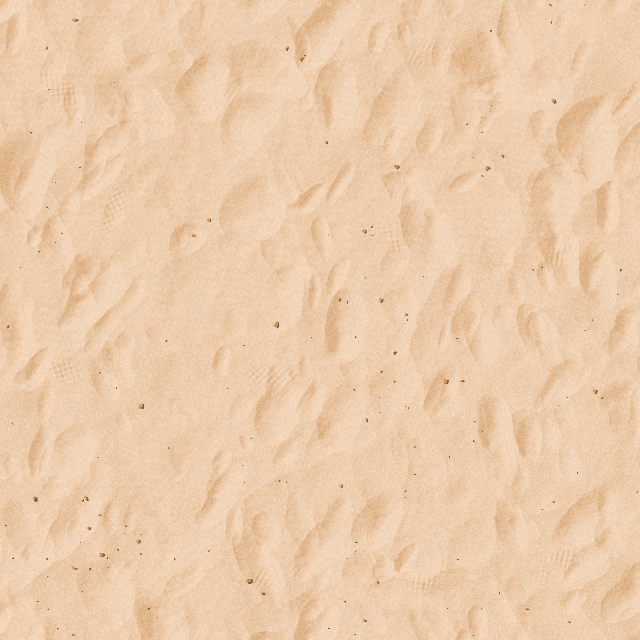
A three.js fragment shader for this texture:

```glsl
varying vec2 vUv;

const vec3 SHADE_SAND = vec3(0.872, 0.700, 0.530);
const vec3 LIT_SAND = vec3(0.948, 0.833, 0.722);
const vec3 PEBBLE = vec3(0.80, 0.60, 0.39);
const vec3 PEBBLE_SHADOW = vec3(0.45, 0.28, 0.13);
const vec2 TO_LIGHT = vec2(-0.88, 0.47);
const float SLOPE_STEP = 0.0018;
const float BASE_TONE = 0.78;
const float SHADOW_GAIN = 0.82;
const float LIGHT_GAIN = 0.50;
const float MOTTLE_GAIN = 0.05;
const float GRAIN_FREQ = 760.0;
const float GRAIN_GAIN = 0.80;
const float LARGE_DENTS = 9.0;
const float SMALL_DENTS = 16.0;
const float TREAD_CELLS = 4.0;
const float TREAD_PITCH = 0.0115;

float hash(vec2 p) {
  return fract(sin(dot(p, vec2(127.1, 311.7))) * 43758.55);
}

vec2 hash2(vec2 p) {
  return vec2(hash(p), hash(p + 57.3));
}

float noise(vec2 p) {
  vec2 i = floor(p);
  vec2 f = fract(p);
  f = f * f * f * (f * (f * 6.0 - 15.0) + 10.0);
  float low = mix(hash(i), hash(i + vec2(1.0, 0.0)), f.x);
  float high = mix(hash(i + vec2(0.0, 1.0)), hash(i + 1.0), f.x);
  return mix(low, high, f.y);
}

vec2 noise2(vec2 p) {
  return vec2(noise(p), noise(p + 31.7)) - 0.5;
}

vec2 rotate(vec2 p, float angle) {
  float c = cos(angle);
  float s = sin(angle);
  return vec2(c * p.x + s * p.y, c * p.y - s * p.x);
}

// Long upright hollows, crisp on one end and soft on the other
float dents(vec2 p, float cells, float seed) {
  vec2 g = p * cells;
  vec2 home = floor(g);
  float h = 0.0;
  for (int y = -1; y <= 1; y++) {
    for (int x = -1; x <= 1; x++) {
      vec2 id = home + vec2(float(x), float(y));
      vec2 shape = hash2(id + seed + 11.0);
      float tilt = (hash(id + seed + 23.0) - 0.5) * 2.1;
      float depth = mix(0.05, 0.72, hash(id + seed + 37.0));
      float halfLength = mix(0.32, 0.72, shape.x);
      float halfWidth = halfLength * mix(0.38, 0.65, shape.y);
      vec2 q = rotate(g - id - hash2(id + seed), tilt) / vec2(halfWidth, halfLength);
      float bowl = max(1.0 - dot(q, q), 0.0);
      float soft = smoothstep(-0.3, 1.0, q.y * sign(hash(id + seed + 43.0) - 0.5));
      h -= depth * halfWidth * mix(bowl, bowl * bowl, soft);
    }
  }
  return h / cells;
}

// Sparse patches of small studs pressed by shoe soles
float treads(vec2 p) {
  vec2 id = floor(p * TREAD_CELLS);
  vec2 center = (id + 0.5 + (hash2(id + 71.0) - 0.5) * 0.5) / TREAD_CELLS;
  vec2 q = rotate(p - center, hash(id + 83.0) * 6.28);
  float patchMask = 1.0 - smoothstep(0.6, 1.0, length(q / vec2(0.048, 0.020)));
  patchMask *= step(0.5, hash(id + 97.0)) * smoothstep(0.15, 0.5, noise(p * 45.0));
  vec2 stud = sin(q * 6.2832 / TREAD_PITCH);
  return patchMask * stud.x * stud.y * 0.0011;
}

float sandHeight(vec2 p) {
  vec2 w = p + noise2(p * 9.0) * 0.040 + noise2(rotate(p, 0.5) * 34.0) * 0.008;
  w += noise2(rotate(p, 0.9) * 95.0) * 0.0024;
  float h = dents(w, LARGE_DENTS, 3.0) + 0.8 * dents(w + 0.37, SMALL_DENTS, 131.0);
  h -= 0.013 * abs(2.0 * noise(rotate(w, 0.6) * vec2(11.0, 8.0) + 5.0) - 1.0);
  float freq = 18.0;
  for (int i = 0; i < 4; i++) {
    h += 0.09 / freq * noise(rotate(p, 0.5 + float(i) * 0.7) * freq);
    freq *= 2.2;
  }
  return h + treads(p);
}

// Pebbles in loose clusters: x is the stone, y its cast shadow
vec2 pebbles(vec2 p, float cells, float chance, float size) {
  vec2 id = floor(p * cells);
  vec2 center = (id + 0.3 + 0.4 * hash2(id + cells)) / cells;
  float cluster = smoothstep(0.65, 0.9, noise(center * 12.0 + 19.0));
  float present = step(hash(id + 7.7), chance * (0.3 + 9.0 * cluster));
  float radius = size * mix(0.4, 1.0, hash(id + 15.0));
  float turn = hash(id + 29.0) * 6.28;
  vec2 stretch = vec2(1.0, mix(0.35, 0.85, hash(id + 41.0)));
  vec2 q = p - center + noise2(p * 300.0) * radius * 0.7;
  float stone = length(rotate(q, turn) / stretch);
  float shadow = length(rotate(q + TO_LIGHT * radius * 0.7, turn) / stretch);
  vec2 cover = 1.0 - smoothstep(vec2(radius * 0.65), vec2(radius * 1.15), vec2(stone, shadow));
  return cover * present;
}

void main() {
  vec2 p = vUv;

  // Relief lit from the upper left
  float slope = (sandHeight(p) - sandHeight(p + TO_LIGHT * SLOPE_STEP)) / SLOPE_STEP;
  float tone = BASE_TONE + slope * (slope < 0.0 ? SHADOW_GAIN : LIGHT_GAIN);
  tone += MOTTLE_GAIN * (noise(rotate(p, 0.4) * 9.0 + 61.0) - 0.5);
  tone = clamp(tone, 0.04, 1.02);

  // Grain, stronger in the shade
  float fine = noise(rotate(p, 0.6) * GRAIN_FREQ);
  float coarse = noise(rotate(p, 1.1) * GRAIN_FREQ * 0.55 + 13.0);
  float grain = 0.65 * fine + 0.35 * coarse - 0.5;
  tone += grain * GRAIN_GAIN * mix(1.3, 0.85, clamp(tone, 0.0, 1.0));
  vec3 color = mix(SHADE_SAND, LIT_SAND, clamp(tone, -0.45, 1.3));

  // Stones and dark specks
  vec2 stones = pebbles(p, 48.0, 0.015, 0.0046);
  vec2 specks = pebbles(p + 0.013, 75.0, 0.016, 0.0023);
  color = mix(color, PEBBLE_SHADOW, 0.85 * max(stones.y, specks.y));
  color = mix(color, PEBBLE * (1.0 + 0.5 * grain), stones.x * 0.9);
  gl_FragColor = vec4(color, 1.0);
}
```
